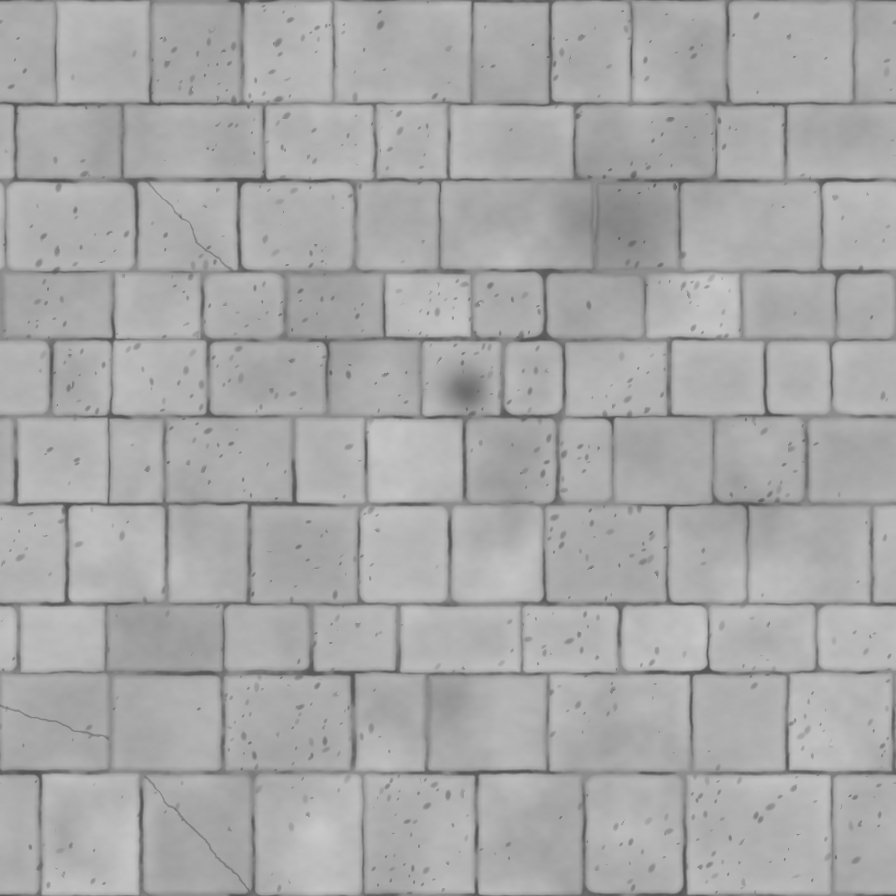
Give the GLSL for this texture, as a Shadertoy shader.

```glsl
// Weathered grey ashlar wall: ten courses of uneven, pitted stone blocks with thin dark joints.

const int COURSES = 10;
// Course boundaries from bottom to top, blocks per course, and shift of each course.
const float COURSE_EDGE[11] = float[11](0.0, 0.138, 0.249, 0.326, 0.437, 0.535, 0.621, 0.697, 0.799, 0.884, 1.0);
const float BLOCK_COUNT[10] = float[10](8.0, 8.0, 9.0, 9.0, 10.0, 10.0, 10.0, 8.0, 8.0, 9.0);
const float COURSE_SHIFT[10] = float[10](0.029, 0.004, 0.0, 0.079, 0.005, 0.047, 0.01, 0.02, 0.03, 0.055);

const float JOINT_JITTER = 0.5;    // share of a block's width
const float MIN_GAP = 0.0006;      // inset of one block side
const float MAX_GAP = 0.0028;
const float RAGGEDNESS = 0.0034;
const float MAX_CORNER = 0.012;
const float EDGE_SOFTNESS = 0.0011;
const float STONE_TONE = 0.675;
const float STONE_SPREAD = 0.065;
const float JOINT_DARK = 0.34;
const float JOINT_LIGHT = 0.55;
const float PIT_GRID = 72.0;
const float PIT_DEPTH = 0.19;
const float CRACK_CHANCE = 0.07;
const float CRACK_WIDTH = 0.0011;
// Stains: centre, radius, depth.
const vec4 SOOT = vec4(0.522, 0.564, 0.022, 0.27);
const vec4 DAMP = vec4(0.685, 0.755, 0.052, 0.12);

float hash(vec2 cell, float seed) {
    uvec3 q = uvec3(ivec3(cell, seed)) * uvec3(1597334673u, 3812015801u, 2798796415u);
    uint n = (q.x ^ q.y ^ q.z) * 1597334673u;
    n = (n ^ (n >> 15u)) * 2246822519u;
    return float((n ^ (n >> 13u)) >> 8u) / 16777216.0;
}

// Value noise that wraps on the unit square.
float noise(vec2 p, vec2 freq, float seed) {
    vec2 i = floor(p * freq), f = fract(p * freq);
    f = f * f * (3.0 - 2.0 * f);
    vec2 a = mod(i, freq), b = mod(i + 1.0, freq);
    return mix(mix(hash(a, seed), hash(vec2(b.x, a.y), seed), f.x),
               mix(hash(vec2(a.x, b.y), seed), hash(b, seed), f.x), f.y);
}

float fbm(vec2 p, vec2 freq, float seed) {
    float sum = 0.0, weight = 0.5;
    for (int k = 0; k < 4; k++) {
        sum += weight * noise(p, freq, seed + float(k));
        freq *= 2.0;
        weight *= 0.5;
    }
    return sum / 0.9375;
}

// Horizontal position of a vertical joint.
float jointX(int course, float index) {
    float count = BLOCK_COUNT[course];
    float jitter = hash(vec2(mod(index, count), course), 3.0) - 0.5;
    return COURSE_SHIFT[course] + (index + JOINT_JITTER * jitter) / count;
}

// Scattered oval pits; density in 0..1 is the chance of one per grid cell.
float pits(vec2 p, float density) {
    vec2 cell = floor(p * PIT_GRID);
    float depth = 0.0;
    for (int y = -1; y <= 1; y++)
    for (int x = -1; x <= 1; x++) {
        vec2 c = cell + vec2(x, y), id = mod(c, PIT_GRID);
        vec2 d = p * PIT_GRID - c - vec2(hash(id, 20.0), hash(id, 21.0));
        float angle = 0.3 + 1.4 * hash(id, 22.0);
        d = mat2(cos(angle), -sin(angle), sin(angle), cos(angle)) * d;
        float size = mix(0.12, 0.36, pow(hash(id, 23.0), 2.0));
        float spot = 1.0 - smoothstep(0.35, 1.25, length(d * vec2(0.75, 1.3)) / size);
        depth = max(depth, spot * step(hash(id, 24.0), density) * mix(0.35, 1.0, hash(id, 25.0)));
    }
    return depth;
}

float stain(vec2 p, vec4 s) {
    vec2 d = (p - s.xy) / s.z;
    return s.w * exp(-dot(d, d));
}

void mainImage(out vec4 fragColor, in vec2 fragCoord) {
    vec2 uv = fragCoord / iResolution.xy;
    float pixel = 1.0 / min(iResolution.x, iResolution.y);
    vec2 wobble = vec2(fbm(uv, vec2(48.0), 30.0), fbm(uv, vec2(48.0), 40.0)) - 0.5;
    vec2 p = uv + RAGGEDNESS * wobble;

    // Find the course and the block.
    int course = 0;
    for (int k = 1; k < COURSES; k++) course += int(step(COURSE_EDGE[k], p.y));
    float count = BLOCK_COUNT[course];
    float column = floor((p.x - COURSE_SHIFT[course]) * count);
    if (p.x < jointX(course, column)) column -= 1.0;
    else if (p.x >= jointX(course, column + 1.0)) column += 1.0;
    vec2 id = vec2(mod(column, count), course);

    // Rounded block with a different inset on each side.
    vec2 low = vec2(jointX(course, column), COURSE_EDGE[course]);
    vec2 high = vec2(jointX(course, column + 1.0), COURSE_EDGE[course + 1]);
    low += mix(vec2(MIN_GAP), vec2(MAX_GAP), vec2(hash(id, 4.0), hash(id, 5.0)));
    high -= mix(vec2(MIN_GAP), vec2(MAX_GAP), vec2(hash(id, 6.0), hash(id, 7.0)));
    vec2 local = p - 0.5 * (low + high);
    float corner = mix(0.002, MAX_CORNER, pow(hash(id, 8.0), 2.0));
    vec2 q = abs(local) - 0.5 * (high - low) + corner;
    float dist = length(max(q, 0.0)) + min(max(q.x, q.y), 0.0) - corner;

    // Stone face: own tone, clouds, fine grain, paler worn rim.
    float cloud = fbm(uv, vec2(14.0), 50.0) - 0.5;
    float tone = STONE_TONE + STONE_SPREAD * (hash(id, 9.0) - 0.5);
    tone += 0.15 * cloud * mix(0.5, 1.5, hash(id, 10.0));
    tone += 0.03 * (fbm(uv, vec2(90.0, 130.0), 60.0) - 0.5);
    tone += 0.028 * hash(id, 11.0) * smoothstep(-0.025, -0.006, dist);
    tone -= 0.07 * smoothstep(-0.006, 0.0, dist);
    tone -= stain(uv, SOOT) + stain(uv, DAMP);
    float cluster = smoothstep(0.35, 0.7, fbm(uv, vec2(20.0), 70.0));
    tone -= PIT_DEPTH * pits(p, 0.75 * cluster * pow(hash(id, 12.0), 1.3));

    // A few blocks carry a slanting hairline crack.
    float slant = mix(0.6, 2.5, hash(id, 13.0));
    float crack = abs(dot(local + 3.0 * RAGGEDNESS * wobble, vec2(cos(slant), sin(slant))));
    crack = 1.0 - smoothstep(0.0, CRACK_WIDTH + pixel, crack);
    tone -= 0.15 * crack * step(hash(id, 14.0), CRACK_CHANCE);

    // Joints: shadowed gaps partly filled with pale dust.
    float joint = mix(JOINT_DARK, JOINT_LIGHT, smoothstep(0.25, 0.7, fbm(uv, vec2(30.0), 80.0)));
    float soft = EDGE_SOFTNESS + 0.5 * pixel;
    tone = mix(tone, joint, smoothstep(-soft, soft, dist));
    fragColor = vec4(vec3(tone), 1.0);
}
```
